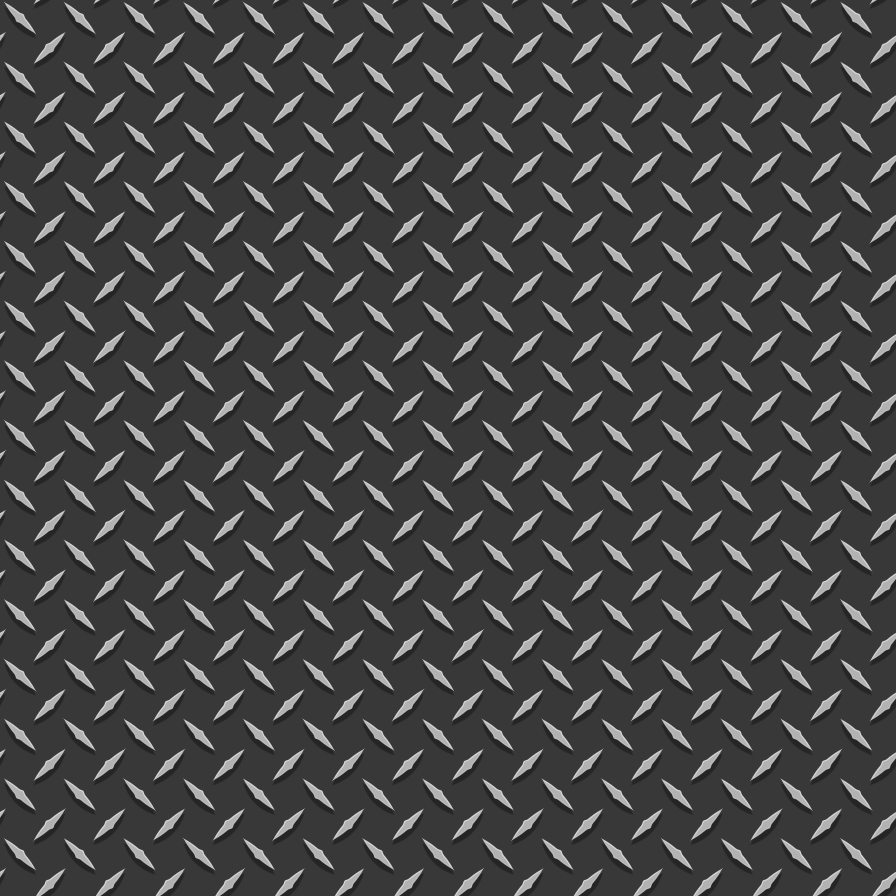
This texture is drawn by a WebGL 2 fragment shader. Its source:

```glsl
#version 300 es
precision highp float;

uniform vec2 u_resolution;
out vec4 fragColor;

// Lengths are in cells; one cell holds two crossed lugs.
#define REPEATS 15.0
#define LUG_HALF_LENGTH 0.370
#define LUG_HALF_WIDTH 0.058
#define KNOB_HEIGHT 0.026
#define KNOB_LENGTH 0.045
#define RIM_WIDTH 0.022
#define SHADOW_DROP 0.080
#define SHADOW_HALF_WIDTH 0.095
#define SHADOW_BLUR 0.018
#define FALLING_CENTER vec2(0.335, 0.700)
#define RISING_CENTER vec2(0.830, 0.197)

const vec3 PLATE = vec3(0.22);
const vec3 SHADOW = vec3(0.145);
const vec3 FACE = vec3(0.70);
const vec3 RIM = vec3(0.84);

// Offset to the nearest copy of a center on the wrapping grid.
vec2 wrapOffset(vec2 p, vec2 center) {
    return fract(p - center + 0.5) - 0.5;
}

// x runs along the lug, y across it towards its upper side.
vec2 toLugAxes(vec2 p, float slope) {
    return vec2(p.x + slope * p.y, p.y - slope * p.x) * inversesqrt(2.0);
}

// Approximate signed distance to a pointed leaf with a knob on each side.
float leafDistance(vec2 q, float halfWidth, float knob) {
    float along = q.x / LUG_HALF_LENGTH;
    float bump = q.x / KNOB_LENGTH;
    float profile = halfWidth * (1.0 - along * along) + knob * exp(-bump * bump);
    return abs(q.y) - profile;
}

float coverage(float dist, float softness) {
    return 1.0 - smoothstep(-softness, softness, dist);
}

vec3 drawLug(vec3 base, vec2 p, float slope, float pixel) {
    // Shadow cast straight down
    vec2 shadowAxes = toLugAxes(p + vec2(0.0, SHADOW_DROP), slope);
    float shadowDist = leafDistance(shadowAxes, SHADOW_HALF_WIDTH, 0.0);
    vec3 color = mix(base, SHADOW, coverage(shadowDist, max(SHADOW_BLUR, pixel)));

    // Flat face with a bright upper rim and a fainter lower one
    vec2 q = toLugAxes(p, slope);
    float dist = leafDistance(q, LUG_HALF_WIDTH, KNOB_HEIGHT);
    float rim = 1.0 - coverage(dist + RIM_WIDTH, 0.6 * pixel);
    float lit = mix(0.25, 1.0, smoothstep(-0.02, 0.02, q.y));
    vec3 metal = mix(FACE, RIM, rim * lit);
    return mix(color, metal, coverage(dist, 0.7 * pixel));
}

void main() {
    vec2 p = gl_FragCoord.xy / u_resolution * REPEATS;
    float pixel = REPEATS / min(u_resolution.x, u_resolution.y);

    vec3 color = drawLug(PLATE, wrapOffset(p, FALLING_CENTER), -1.0, pixel);
    color = drawLug(color, wrapOffset(p, RISING_CENTER), 1.0, pixel);
    fragColor = vec4(color, 1.0);
}
```
